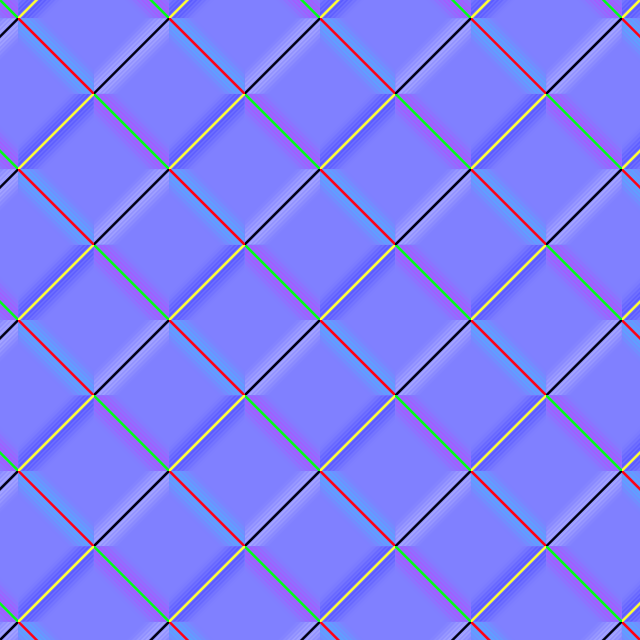
Reproduce this texture map procedurally as a Shadertoy shader.

```glsl
const float CELLS_DOWN = 8.48528;   // six times the square root of two
const float LINE_HALF_WIDTH = 0.0165;
const float HALO_REACH = 0.25;
const float STRIPE_PERIOD = 0.042;
const float HALO_STRENGTH = 0.15;
const vec3 FLAT_BLUE = vec3(0.5, 0.5, 1.0);

// Distance to the cell diagonal: rising when the two flags agree, else falling
float diagonalDistance(vec2 local, vec2 flags) {
    float across = flags.x == flags.y ? local.x - local.y : local.x + local.y - 1.0;
    return abs(across) * 0.70711;
}

// Fine parallel stripes that fade away from the line
float stripedHalo(float dist, float reach, float period) {
    float fade = 1.0 - smoothstep(0.15 * reach, reach, dist);
    float stripe = 0.5 + 0.5 * cos(6.28319 * dist / period);
    return fade * mix(0.5, 1.0, stripe);
}

// Coverage of the cell, softened over one pixel at its border
float cellMask(vec2 local, float pixel) {
    vec2 border = min(local, 1.0 - local);
    return clamp(min(border.x, border.y) / pixel + 0.5, 0.0, 1.0);
}

// Red on even columns, green on even rows: yellow, green, red and black in turn
vec3 lineColor(vec2 flags) {
    return vec3(flags, 0.07 + 0.13 * flags.x * flags.y);
}

void mainImage(out vec4 fragColor, in vec2 fragCoord) {
    // Square cells, with a crossing at the centre of the canvas
    float pixel = CELLS_DOWN / iResolution.y;
    vec2 p = (fragCoord - 0.5 * iResolution.xy) * pixel;
    vec2 cell = floor(p);
    vec2 local = p - cell;
    vec2 evenFlags = 1.0 - mod(cell, 2.0);

    float dist = diagonalDistance(local, evenFlags);

    // The halo leans away from the line colour
    float halo = stripedHalo(dist, HALO_REACH, STRIPE_PERIOD) * cellMask(local, pixel);
    vec3 color = FLAT_BLUE;
    color.rg += HALO_STRENGTH * halo * (1.0 - 2.0 * evenFlags);

    // Crisp diagonal line
    float line = clamp((LINE_HALF_WIDTH - dist) / pixel + 0.5, 0.0, 1.0);
    color = mix(color, lineColor(evenFlags), line);

    fragColor = vec4(color, 1.0);
}
```
